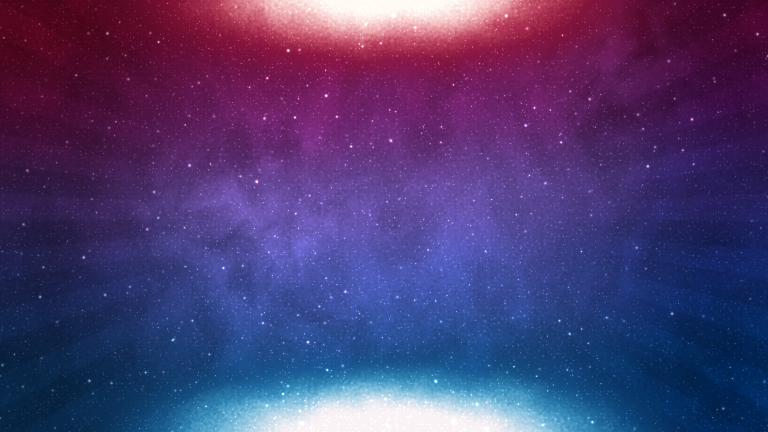
Reproduce this background procedurally as a Shadertoy shader.

```glsl
// A nebula between two bright elliptical glows, red above and cyan below.
// Vertical colour ramps are clouded by warped gradient noise, crossed by
// faint radial rays at the sides and sprinkled with hashed star layers.

vec2 hash2(vec2 p) {
    vec3 q = fract(p.xyx * vec3(0.1031, 0.1030, 0.0973));
    q += dot(q, q.yzx + 33.33);
    return fract((q.xx + q.yz) * q.zy);
}

float gradientNoise(vec2 p) {
    vec2 i = floor(p), f = fract(p);
    vec2 u = f * f * f * (f * (f * 6.0 - 15.0) + 10.0);
    vec2 o = vec2(0.0, 1.0);
    float a = dot(hash2(i) * 2.0 - 1.0, f);
    float b = dot(hash2(i + o.yx) * 2.0 - 1.0, f - o.yx);
    float c = dot(hash2(i + o.xy) * 2.0 - 1.0, f - o.xy);
    float d = dot(hash2(i + o.yy) * 2.0 - 1.0, f - o.yy);
    return mix(mix(a, b, u.x), mix(c, d, u.x), u.y);
}

float fbm(vec2 p) {
    float sum = 0.0, amp = 0.6;
    for (int i = 0; i < 5; i++) {
        sum += amp * gradientNoise(p);
        p = mat2(1.6, 1.2, -1.2, 1.6) * p + 7.3;
        amp *= 0.52;
    }
    return sum;
}

// Five colours from the bottom to the top of the canvas
vec3 ramp(float y, vec3 low, vec3 lower, vec3 mid, vec3 upper, vec3 top) {
    vec3 c = mix(low, lower, smoothstep(-0.40, -0.13, y));
    c = mix(c, mid, smoothstep(-0.18, 0.05, y));
    c = mix(c, upper, smoothstep(0.02, 0.25, y));
    return mix(c, top, smoothstep(0.20, 0.44, y));
}

// One jittered star per cell, most of them faint
vec3 starLayer(vec2 p, float cells, float radius, float rarity) {
    vec2 id = floor(p * cells);
    vec2 rnd = hash2(id + cells * 3.1);
    vec2 center = (id + 0.2 + 0.6 * hash2(id + 57.0 + cells)) / cells;
    float r = max(radius, 0.6 / iResolution.y);
    float d = length(p - center) / r;
    float light = exp(-d * d) + 0.12 * exp(-d * 0.9);
    vec3 tint = mix(vec3(1.0, 0.65, 0.85), vec3(0.65, 0.85, 1.0), rnd.y);
    return tint * light * pow(rnd.x, rarity);
}

void mainImage(out vec4 fragColor, in vec2 fragCoord) {
    vec2 p = (fragCoord - 0.5 * iResolution.xy) / iResolution.y;

    // Cloud density
    vec2 warp = vec2(fbm(p * 2.5 + 3.0), fbm(p * 2.5 + 19.0));
    float cloud = fbm(p * vec2(4.2, 3.6) + warp * 0.8 + 5.0);
    float wisp = fbm(p * vec2(11.0, 8.0) + warp * 2.0 + 31.0);
    float speckle = gradientNoise(p * 130.0 + 60.0);

    // Luminous centre fading to dark sides
    float y = p.y + 0.08 * warp.y - 0.06 * p.x * smoothstep(-0.4, 0.4, p.x);
    vec3 inner = ramp(y, vec3(0.09, 0.30, 0.53), vec3(0.25, 0.31, 0.63),
        vec3(0.39, 0.30, 0.63), vec3(0.43, 0.14, 0.43), vec3(0.46, 0.06, 0.25));
    vec3 outer = ramp(y, vec3(0.03, 0.15, 0.28), vec3(0.10, 0.13, 0.30),
        vec3(0.18, 0.11, 0.28), vec3(0.25, 0.04, 0.18), vec3(0.29, 0.02, 0.10));
    outer += vec3(-0.03, 0.0, 0.06) * smoothstep(0.1, 0.8, p.x);
    float side = smoothstep(0.18, 0.82, length(p * vec2(1.0, 0.45)) + 0.12 * cloud);
    vec3 col = mix(inner, outer, side);
    col *= 1.0 + 0.38 * cloud + 0.26 * wisp + 0.16 * speckle;

    // Pale dust patches left of centre and at the upper right
    vec2 left = p + vec2(0.30, 0.04), right = p - vec2(0.52, 0.36);
    float dust = exp(-dot(left, left) * 22.0) + 0.8 * exp(-dot(right, right) * 30.0);
    col += vec3(0.17, 0.15, 0.25) * dust * max(0.28 + wisp * 1.1, 0.0);

    // Small dark smudge in the middle
    float ring = length((p - vec2(0.014, 0.0)) * vec2(1.0, 0.8)) + 0.02 * wisp;
    col *= 1.0 - 0.08 * exp(-pow((ring - 0.016) / 0.012, 2.0));

    // Faint alternating rays toward the sides
    float stripe = sin(atan(p.y, abs(p.x) + 0.001) * 42.0 + 0.6);
    float ray = smoothstep(-0.15, 0.15, stripe) - 0.5;
    col *= 1.0 + 0.11 * ray * smoothstep(0.40, 0.75, abs(p.x));

    // Red glow along the top
    float grain = 0.07 * wisp + 0.05 * cloud + 0.04 * speckle;
    float t = length((p - vec2(0.0, 0.53)) * vec2(1.0, 2.9)) + grain;
    col = mix(col, vec3(0.64, 0.10, 0.24), 0.75 * (1.0 - smoothstep(0.34, 0.70, t)));
    col = mix(col, vec3(0.90, 0.48, 0.53), 1.0 - smoothstep(0.24, 0.51, t));
    col = mix(col, vec3(1.0, 0.98, 0.95), 1.0 - smoothstep(0.15, 0.40, t));

    // Cyan glow along the bottom
    float b = length((p - vec2(0.01, -0.53)) * vec2(1.0, 3.2)) + grain;
    col = mix(col, vec3(0.08, 0.39, 0.60), 0.8 * (1.0 - smoothstep(0.42, 0.76, b)));
    col = mix(col, vec3(0.29, 0.66, 0.82), 1.0 - smoothstep(0.36, 0.62, b));
    col = mix(col, vec3(0.98, 0.95, 0.96), 1.0 - smoothstep(0.23, 0.50, b));

    // Stars from fine dust to a few bright points, densest in the middle
    float density = mix(1.25, 0.75, smoothstep(0.2, 0.8, abs(p.x)));
    for (int i = 0; i < 5; i++) {
        float k = float(i);
        col += density * starLayer(p + 4.0 + k * 1.7, 115.0 / (1.0 + k * 1.2),
            0.0009 + 0.0005 * k, 4.0 + 3.5 * k) * (0.25 + 0.19 * k);
    }
    fragColor = vec4(clamp(col, 0.0, 1.0), 1.0);
}
```
